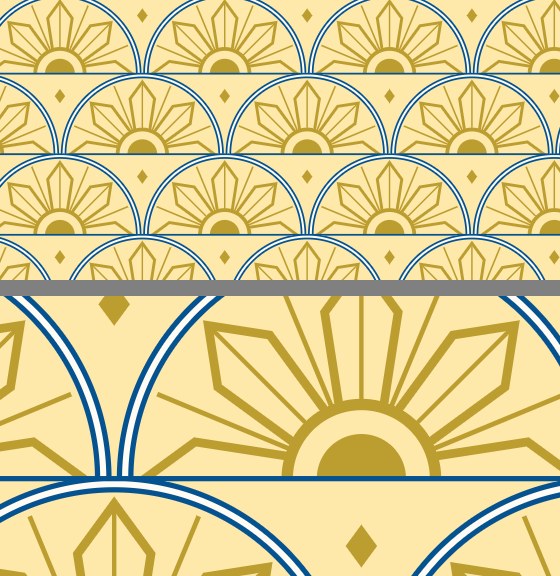
Top: the whole. Bottom: its middle third, enlarged.
Reproduce this pattern procedurally as a Shadertoy shader.

```glsl
// Staggered rows of double-ringed arches, each holding a half sunflower, with small diamonds between.

const float PI = 3.14159265;
const vec2 CELL = vec2(226.0, 110.5); // pitch, with the canvas 384 units tall

// Coverage of a shape from its signed distance, softened over one pixel.
float cover(float d) {
    return clamp(0.5 - d * iResolution.y / 384.0, 0.0, 1.0);
}

// Kite-shaped petal along +x, mirrored about its axis; corners stay sharp.
float petal(vec2 q) {
    q.y = abs(q.y);
    float side = dot(q - vec2(76.0, 16.8), normalize(vec2(-6.5, 42.0)));
    float tip = dot(q - vec2(99.0, 0.0), normalize(vec2(16.8, 23.0)));
    return max(side, tip);
}

// Half flower: petals every 45 degrees, rays between them, ring and core.
float flower(vec2 p) {
    float r = length(p);
    float sector = PI / 4.0;
    float angle = atan(p.y, p.x);
    angle -= sector * floor(angle / sector + 0.5);
    vec2 q = r * vec2(cos(angle), abs(sin(angle)));

    float outline = abs(petal(q)) - 2.0;
    float rib = max(q.y - 1.0, q.x - 99.0);
    float rayOffset = dot(q, vec2(-sin(PI / 8.0), cos(PI / 8.0)));
    float ray = max(abs(rayOffset) - 1.1, r - 101.0);
    float spokes = max(min(outline, min(rib, ray)), 34.0 - r);

    float ring = abs(r - 33.9) - 2.6;
    float core = r - 20.4;
    return min(spokes, min(ring, core));
}

float diamond(vec2 p, vec2 halfSize) {
    p = abs(p);
    return dot(p - vec2(halfSize.x, 0.0), normalize(halfSize.yx));
}

void mainImage(out vec4 fragColor, in vec2 fragCoord) {
    vec2 p = fragCoord / iResolution.y * 384.0 - vec2(82.2, 62.0);

    // Local coordinates: origin at the arch centre on its baseline.
    float row = floor(p.y / CELL.y);
    float shift = 0.5 * CELL.x * mod(row, 2.0);
    vec2 c = vec2(mod(p.x - shift + 0.5 * CELL.x, CELL.x) - 0.5 * CELL.x,
                  p.y - row * CELL.y);
    float r = length(c);

    vec3 cream = vec3(0.996, 0.911, 0.665);
    vec3 gold = vec3(0.735, 0.615, 0.19);
    vec3 blue = vec3(0.02, 0.32, 0.565);
    vec3 ivory = vec3(1.0, 0.99, 0.96);

    // Gold motifs
    vec2 corner = vec2(0.5 * CELL.x - abs(c.x), c.y - 79.7);
    float motif = min(flower(c), diamond(corner, vec2(7.2, 9.8)));
    vec3 color = mix(cream, gold, cover(motif));

    // Arch band with its two outlines, and the baselines
    color = mix(color, ivory, cover(abs(r - 108.0) - 2.5));
    float arch = abs(abs(r - 108.0) - 2.6) - 1.2;
    float baseline = min(c.y, CELL.y - c.y) - 1.2;
    color = mix(color, blue, cover(min(arch, baseline)));

    fragColor = vec4(color, 1.0);
}
```
